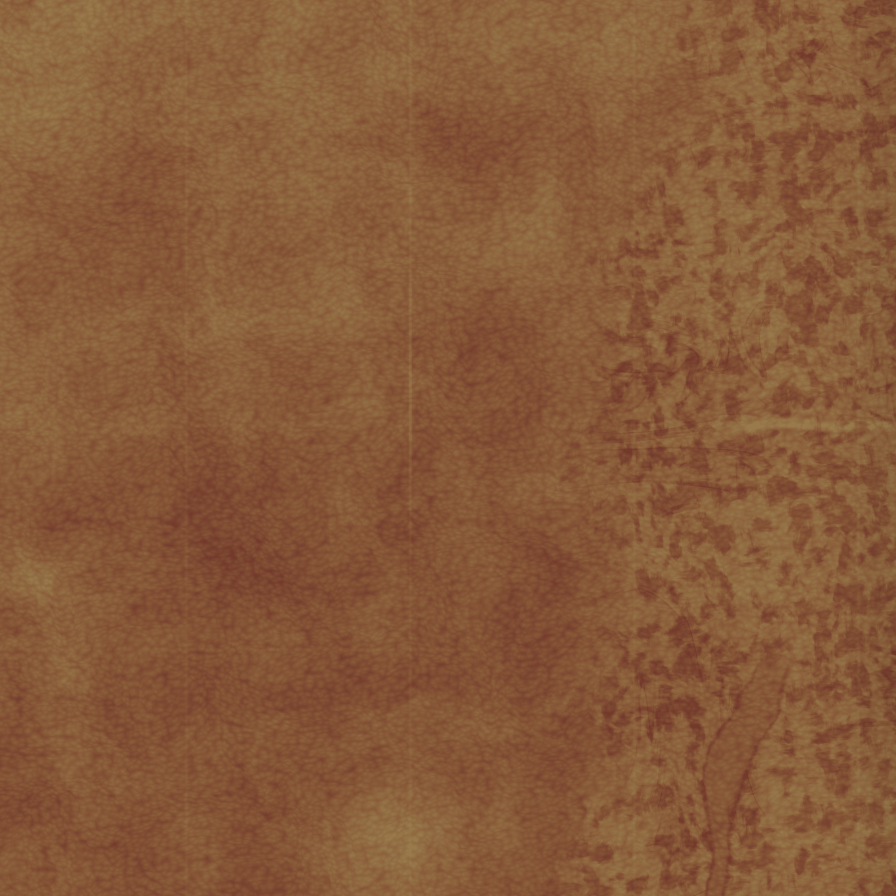
A WebGL 1 fragment shader for this texture:

```glsl
precision highp float;
// Weathered rust-brown parchment: mottled stains and fibrous grain on the left,
// a pitted, flaking crust with dark cracks on the right, and faint fold lines.
// Stains are layered warped sines; grain and pits are cellular noise.
uniform vec2 u_resolution;

vec2 hash2(vec2 p) {
  vec2 q = vec2(dot(p, vec2(127.1, 311.7)), dot(p, vec2(269.5, 183.3)));
  return fract(sin(q) * 43758.55);
}

// Distance to the nearest scattered point, one point per unit cell.
float cellular(vec2 p) {
  vec2 cell = floor(p);
  vec2 local = fract(p);
  float nearest = 4.0;
  for (int y = -1; y <= 1; y++) {
    for (int x = -1; x <= 1; x++) {
      vec2 neighbour = vec2(float(x), float(y));
      vec2 toPoint = neighbour + hash2(cell + neighbour) - local;
      nearest = min(nearest, dot(toPoint, toPoint));
    }
  }
  return sqrt(nearest);
}

// Rotated, warped sine octaves, roughly -0.8 to 0.8.
float layeredSines(vec2 p) {
  float sum = 0.0;
  float amplitude = 0.5;
  for (int i = 0; i < 5; i++) {
    p = mat2(0.8, 0.6, -0.6, 0.8) * p + vec2(1.7, 4.1);
    p += 0.6 * sin(p.yx * 1.3 + vec2(0.4, 2.3));
    sum += amplitude * sin(p.x) * sin(p.y);
    p *= 1.9;
    amplitude *= 0.58;
  }
  return sum;
}

// Soft round stain, 1 at its centre.
float stain(vec2 p, vec2 centre, vec2 radius) {
  vec2 d = (p - centre) / radius;
  return exp(-dot(d, d));
}

void main() {
  vec2 uv = gl_FragCoord.xy / u_resolution;
  vec2 wobble = vec2(layeredSines(uv * 19.0), layeredSines(uv * 19.0 + 31.0));
  vec2 warped = uv + 0.035 * wobble;

  // Broad stains: lighter toward the top, with a dark band across the middle.
  float tone = 0.47 + 0.36 * (uv.y - 0.4);
  tone += 0.22 * layeredSines(warped * 13.0 + 5.0);
  tone += 0.25 * layeredSines(warped * 37.0 + 3.0);
  tone -= 0.34 * stain(warped, vec2(0.25, 0.39), vec2(0.15, 0.12));
  tone -= 0.32 * stain(warped, vec2(0.58, 0.35), vec2(0.15, 0.07));
  tone -= 0.28 * stain(warped, vec2(0.54, 0.61), vec2(0.09, 0.11));
  tone -= 0.32 * stain(warped, vec2(0.58, 0.83), vec2(0.16, 0.04));
  tone -= 0.28 * stain(warped, vec2(0.13, 0.75), vec2(0.06, 0.06));
  tone -= 0.22 * stain(warped, vec2(0.38, 0.24), vec2(0.17, 0.05));
  tone += 0.40 * stain(warped, vec2(0.06, 0.35), vec2(0.06, 0.05));
  tone += 0.42 * stain(warped, vec2(0.46, 0.05), vec2(0.10, 0.07));
  tone += 0.25 * stain(warped, vec2(0.05, 0.92), vec2(0.08, 0.09));
  tone += 0.35 * stain(warped, vec2(0.57, 0.74), vec2(0.06, 0.04));
  tone += 0.28 * stain(warped, vec2(0.53, 0.38), vec2(0.06, 0.03));

  // Crust on the right: light ground eaten by ragged dark pits.
  float edge = 0.65 + 0.13 * smoothstep(0.65, 0.95, uv.y);
  float crust = smoothstep(-0.03, 0.05, warped.x + 0.04 * wobble.y - edge);
  float speckle = layeredSines(uv * 95.0);
  float pitField = cellular(uv * 42.0 + 1.2 * wobble) + 0.5 * speckle;
  pitField += 0.25 * layeredSines(uv * 24.0 + 7.0);
  float pits = 1.0 - smoothstep(0.10, 0.55, pitField);
  float crustTone = 0.80 - 0.66 * pits + 0.22 * layeredSines(uv * 16.0 + 9.0);
  crustTone += 0.18 * layeredSines(uv * 140.0 + 4.0);
  tone = mix(tone, crustTone, 0.9 * crust);

  // Flaked patches with a thin dark rim.
  float flake = layeredSines(uv * 12.0 + 2.0) - 0.26;
  float rim = 1.0 - smoothstep(0.0, 0.05, abs(flake));
  tone -= crust * (0.32 * rim + 0.14 * smoothstep(0.0, 0.04, flake));

  // A worn channel rising from the lower edge.
  vec2 bank = uv + 0.012 * wobble;
  float channelX = 0.80 + 0.9 * bank.y * bank.y + 0.008 * sin(bank.y * 32.0);
  float channel = abs(bank.x - channelX) - 0.018 - 0.008 * sin(bank.y * 21.0 + 4.0);
  float channelEnd = 1.0 - smoothstep(0.24, 0.28, uv.y);
  float channelFill = 1.0 - smoothstep(-0.002, 0.003, channel);
  float channelRim = 1.0 - smoothstep(0.0, 0.005, abs(channel));
  tone = mix(tone, 0.38, 0.85 * channelFill * channelEnd);
  tone -= 0.36 * channelRim * channelEnd;

  // Fibrous grain at two sizes, swirling gently with the wobble.
  float coarse = cellular((uv + 0.014 * wobble) * vec2(70.0, 115.0));
  float fine = cellular((uv.yx + 0.010 * wobble) * vec2(185.0, 125.0));
  tone += 0.34 * (0.47 - coarse) + 0.48 * (0.47 - fine);

  // Pale fold lines on a quarter grid, strongest at two worn stretches.
  vec2 fold = abs(fract((uv - vec2(0.083, 0.15)) * 4.0) - 0.5) * 0.25;
  vec2 foldLine = 1.0 - smoothstep(vec2(0.0005), vec2(0.0028), fold);
  float wornUpright = stain(uv, vec2(0.458, 0.56), vec2(0.05, 0.13));
  tone += foldLine.x * (0.12 + 0.28 * wornUpright) + foldLine.y * 0.07;
  float crease = 1.0 - smoothstep(0.003, 0.008, abs(uv.y - 0.525 + 0.004 * wobble.x));
  tone += 0.40 * crease * smoothstep(0.80, 0.84, uv.x);

  // Red-brown shadow to olive-tan light, warmest in the middle tones.
  vec3 redBrown = vec3(0.475, 0.265, 0.188);
  vec3 oliveTan = vec3(0.575, 0.437, 0.272);
  tone = clamp(tone, -0.25, 1.25);
  vec3 color = mix(redBrown, oliveTan, tone);
  color += vec3(0.008, 0.0, -0.010) * max(0.0, 4.0 * tone * (1.0 - tone));
  color *= 1.0 - 0.04 * smoothstep(0.92, 1.0, uv.x);
  gl_FragColor = vec4(color, 1.0);
}
```
